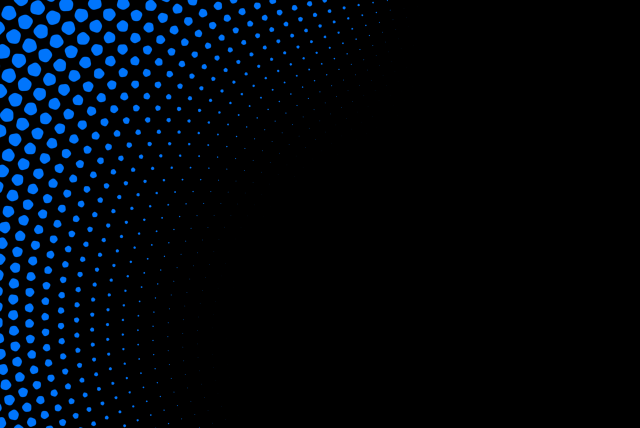
Reproduce this background procedurally as a Shadertoy shader.

```glsl
const vec3 DOT_BLUE = vec3(0.0, 0.46, 0.99);
const float CANVAS_WIDTH = 7.68;

// Bent plane to lattice coordinates: dots sit where both are whole
vec2 bentLattice(vec2 p) {
    float x = p.x, y = p.y;
    float column = -0.42 + y * (-1.08 + y * (-0.245 - 0.06 * y))
                 + x * (5.5 + y * (0.5 + y * (0.14 - 0.03 * y)))
                 + x * x * (0.13 + y * (0.25 - 0.04 * y));
    float row = -1.24 + y * (6.87 - 0.219 * y)
              + x * (1.6 + 0.25 * y)
              + x * x * (0.09 * y - 0.66);
    return 0.5 * vec2(column + row, column - row);
}

// Vector from the nearest dot, straightened by the local slope of the lattice
vec2 offsetFromDot(vec2 p, vec2 lattice, vec2 cell) {
    const float h = 0.01;
    mat2 slope = mat2(bentLattice(p + vec2(h, 0.0)) - lattice,
                      bentLattice(p + vec2(0.0, h)) - lattice) / h;
    return inverse(slope) * (lattice - cell);
}

// Dots swell away from a focus and vanish toward the right
float dotRadius(vec2 p, vec2 focus) {
    float d = distance(p, focus);
    float swell = 0.082 * smoothstep(3.0, 6.2, d);
    float specks = 0.005 * smoothstep(2.3, 3.3, d);
    return (swell + specks) * (1.0 - smoothstep(3.5, 5.1, p.x));
}

// Layered sines make each outline slightly uneven
float wobble(vec2 offset, vec2 cell) {
    float angle = atan(offset.y, offset.x + 1e-6);
    float phase = dot(cell, vec2(2.3, 4.1));
    return 1.0 + 0.035 * sin(3.0 * angle + phase) + 0.03 * sin(5.0 * angle - 1.7 * phase);
}

float discCoverage(float dist, float radius, float pixel) {
    float edge = smoothstep(0.75 * pixel, -0.75 * pixel, dist - radius);
    return edge * clamp(2.0 * radius / pixel, 0.0, 1.0);
}

void mainImage(out vec4 fragColor, in vec2 fragCoord) {
    // Canvas units, measured downward from the top left
    float pixel = CANVAS_WIDTH / iResolution.x;
    vec2 p = vec2(fragCoord.x, iResolution.y - fragCoord.y) * pixel;

    vec2 lattice = bentLattice(p);
    vec2 cell = round(lattice);
    vec2 offset = offsetFromDot(p, lattice, cell);

    float radius = dotRadius(p - offset, vec2(5.1, 4.05)) * wobble(offset, cell);
    fragColor = vec4(DOT_BLUE * discCoverage(length(offset), radius, pixel), 1.0);
}
```
